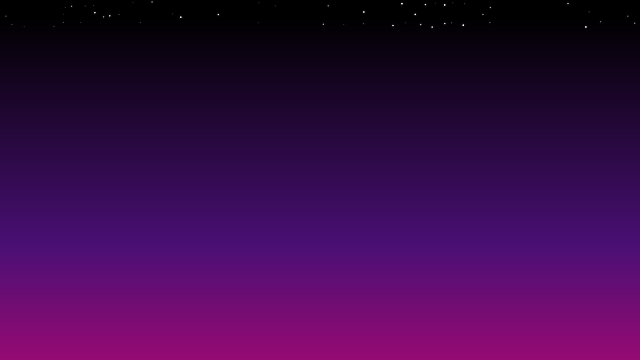
Give the GLSL for this background, as a WebGL 2 fragment shader.

```glsl
#version 300 es
precision highp float;
// Dusk sky: a vertical gradient from black through violet to magenta,
// with a thin band of small stars along the top edge.
// Stars sit at hashed points in a grid, gathered into two loose clusters.

#define BAND_HEIGHT 0.081
#define STAR_ROWS 3.0
#define STAR_RADIUS 0.0019
#define STAR_GLOW 0.10
#define DARK_EDGE 0.95
#define VIOLET_LEVEL 0.32

uniform vec2 u_resolution;
out vec4 fragColor;

const vec3 NIGHT = vec3(0.0);
const vec3 VIOLET = vec3(0.288, 0.060, 0.455);
const vec3 MAGENTA = vec3(0.585, 0.040, 0.450);

float hash(vec2 p) {
    vec3 q = fract(vec3(p.xyx) * 0.1031);
    q += dot(q, q.yzx + 33.33);
    return fract((q.x + q.y) * q.z);
}

vec3 skyColor(float y) {
    float upper = smoothstep(0.0, 1.0, 0.0);
    upper = clamp((DARK_EDGE - y) / (DARK_EDGE - VIOLET_LEVEL), 0.0, 1.0);
    float lower = clamp(1.0 - y / VIOLET_LEVEL, 0.0, 1.0);
    return mix(mix(NIGHT, VIOLET, upper), MAGENTA, lower);
}

// Chance of a star at a horizontal position from 0 to 1.
float starDensity(float x) {
    float left = exp(-pow((x - 0.14) / 0.09, 2.0));
    float right = exp(-pow((x - 0.64) / 0.13, 2.0));
    return 0.13 + 0.32 * left + 0.24 * right;
}

// p is in canvas heights: x from the left, y down from the top.
float starLight(vec2 p, float aspect, float pixel) {
    if (p.y > BAND_HEIGHT) return 0.0;
    float cellSize = BAND_HEIGHT / STAR_ROWS;
    vec2 cell = floor(p / cellSize);
    float centerX = (cell.x + 0.5) * cellSize / aspect;
    if (hash(cell + 7.0) > starDensity(centerX)) return 0.0;

    vec2 offset = vec2(hash(cell + 19.0), hash(cell + 43.0));
    vec2 center = (cell + mix(vec2(0.2), vec2(0.8), offset)) * cellSize;
    float rank = hash(cell + 71.0);
    float brightness = mix(0.18, 1.0, rank * rank);
    float radius = STAR_RADIUS * mix(0.65, 1.15, rank);
    float d = length(p - center);
    float core = 1.0 - smoothstep(radius - 0.5 * pixel, radius + 0.5 * pixel, d);
    float glow = STAR_GLOW * exp(-d * d / (radius * radius * 4.0));
    return brightness * (core + glow);
}

void main() {
    vec2 uv = gl_FragCoord.xy / u_resolution;
    float aspect = u_resolution.x / u_resolution.y;
    vec2 p = vec2(uv.x * aspect, 1.0 - uv.y);
    vec3 color = skyColor(uv.y);
    color += starLight(p, aspect, 1.0 / u_resolution.y);
    fragColor = vec4(min(color, 1.0), 1.0);
}
```
